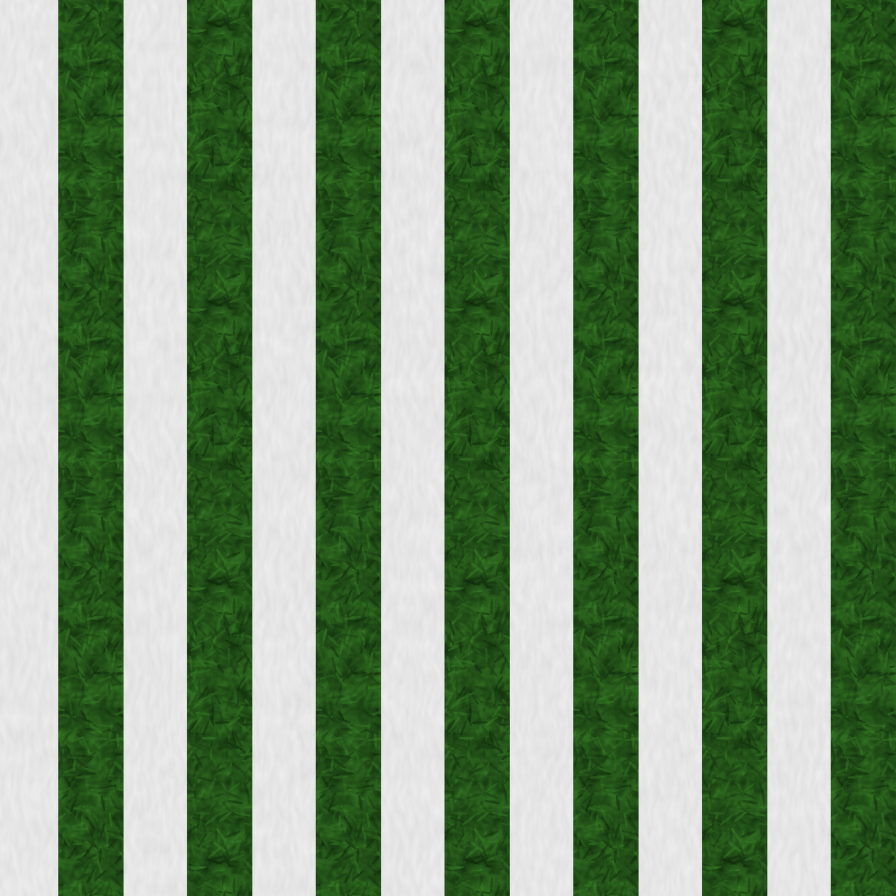
A three.js fragment shader for this pattern:

```glsl
varying vec2 vUv;

// Stripe layout, in canvas widths
const float STRIPE_PERIOD = 0.1437;
const float STRIPE_WIDTH = 0.0729;
const float FIRST_STRIPE = 0.0650;
const float EDGE_SOFTNESS = 0.0008;

// Turf: one tile spans two stripe periods, measured in blade cells
const vec2 TURF_TILE = vec2(24.0, 26.0);
const float TURF_DENSITY = TURF_TILE.x / (2.0 * STRIPE_PERIOD);
const float BLADE_HALF_LENGTH = 0.65;
const float BLADE_HALF_WIDTH = 0.24;
const float BLADE_OPACITY = 0.6;
const vec3 TURF_DARK = vec3(0.065, 0.175, 0.045);
const vec3 TURF_LIGHT = vec3(0.205, 0.465, 0.142);

// Paper
const vec3 PAPER_COLOR = vec3(0.902);
const vec2 FIBRE_DENSITY = vec2(150.0, 48.0);
const float FIBRE_CONTRAST = 0.035;
const float MOTTLE_CONTRAST = 0.012;
const vec2 NO_TILE = vec2(4096.0);

const float PI = 3.14159;

vec2 hash2(vec2 p) {
  vec2 q = vec2(dot(p, vec2(127.1, 311.7)), dot(p, vec2(269.5, 183.3)));
  return fract(sin(q) * 43758.5);
}

float cornerSlope(vec2 cell, vec2 corner, vec2 local, vec2 tile) {
  float angle = 2.0 * PI * hash2(mod(cell + corner, tile)).x;
  return dot(vec2(cos(angle), sin(angle)), local - corner);
}

// Gradient noise that repeats every tile cells, roughly -0.7 to 0.7
float gradientNoise(vec2 p, vec2 tile) {
  vec2 cell = floor(p);
  vec2 f = fract(p);
  vec2 u = f * f * f * (f * (f * 6.0 - 15.0) + 10.0);
  float low = mix(cornerSlope(cell, vec2(0.0, 0.0), f, tile),
                  cornerSlope(cell, vec2(1.0, 0.0), f, tile), u.x);
  float high = mix(cornerSlope(cell, vec2(0.0, 1.0), f, tile),
                   cornerSlope(cell, vec2(1.0, 1.0), f, tile), u.x);
  return mix(low, high, u.y);
}

// Lays one randomly turned, tapered blade per cell over the given tone
float layBlades(float tone, vec2 p, vec2 tile, float seed) {
  vec2 cell = floor(p);
  vec2 f = fract(p);
  for (int j = -1; j <= 1; j++) {
    for (int i = -1; i <= 1; i++) {
      vec2 offset = vec2(float(i), float(j));
      vec2 id = mod(cell + offset, tile) + seed;
      vec2 look = hash2(id + 57.0);
      vec2 toPoint = f - offset - hash2(id);
      float angle = PI * look.x;
      vec2 axis = vec2(cos(angle), sin(angle));
      float along = dot(toPoint, axis);
      float nearest = clamp(along, -BLADE_HALF_LENGTH, BLADE_HALF_LENGTH);
      float taper = 1.0 - 0.5 * abs(nearest) / BLADE_HALF_LENGTH;
      float dist = length(toPoint - axis * nearest);
      float cover = 1.0 - smoothstep(0.25, 1.0, dist / (BLADE_HALF_WIDTH * taper));
      tone = mix(tone, look.y, cover * BLADE_OPACITY);
    }
  }
  return tone;
}

vec3 turfColor(vec2 uv) {
  vec2 p = uv * TURF_DENSITY;
  float clumps = gradientNoise(p * 0.5, TURF_TILE * 0.5);
  float tufts = gradientNoise(p, TURF_TILE);
  float grain = gradientNoise(p * 2.0, TURF_TILE * 2.0);
  float tone = 0.5 + 0.3 * clumps + 0.35 * tufts;
  tone = layBlades(tone, p, TURF_TILE, 0.0);
  tone = layBlades(tone, p + 0.5, TURF_TILE, 19.0);
  tone += 0.12 * clumps + 0.22 * grain;
  return mix(TURF_DARK, TURF_LIGHT, clamp(tone, 0.0, 1.15));
}

vec3 paperColor(vec2 uv) {
  float mottle = gradientNoise(uv * 22.0, NO_TILE);
  // Bend the upright fibres so they wander
  vec2 bent = uv + vec2(0.008 * mottle, 0.0);
  float fibres = gradientNoise(bent * FIBRE_DENSITY, NO_TILE)
               + 0.5 * gradientNoise(bent * FIBRE_DENSITY * 1.9 + 31.0, NO_TILE);
  return PAPER_COLOR + FIBRE_CONTRAST * fibres + MOTTLE_CONTRAST * mottle;
}

// 1 inside a stripe, 0 between stripes
float stripeMask(float x) {
  float fromCentre = x - FIRST_STRIPE - 0.5 * STRIPE_WIDTH;
  float folded = mod(fromCentre + 0.5 * STRIPE_PERIOD, STRIPE_PERIOD) - 0.5 * STRIPE_PERIOD;
  float dist = abs(folded) - 0.5 * STRIPE_WIDTH;
  return 1.0 - smoothstep(-EDGE_SOFTNESS, EDGE_SOFTNESS, dist);
}

void main() {
  vec3 color = mix(paperColor(vUv), turfColor(vUv), stripeMask(vUv.x));
  gl_FragColor = vec4(color, 1.0);
}
```
